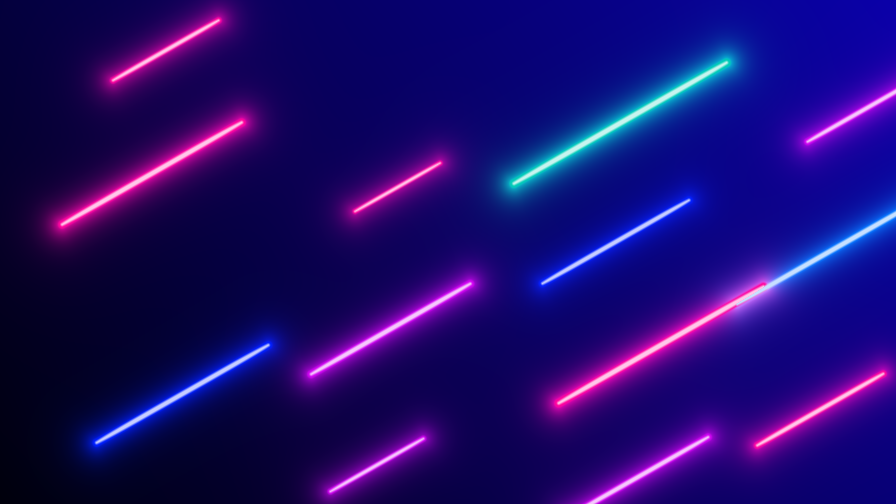
A WebGL 1 fragment shader for this background:

```glsl
precision highp float;
// Neon light streaks, all slanted one way, glowing over a navy to blue gradient.
// A low-discrepancy sequence with hashed jitter scatters the streaks; each one
// is a capsule distance shaded as a pale core, a saturated body and a halo.

uniform vec2 u_resolution;

const int STREAK_COUNT = 13;
const float SLANT = 0.517;              // radians above horizontal
const float MIN_LENGTH = 0.19;          // lengths are in canvas heights
const float MAX_LENGTH = 0.51;
const float MIN_RADIUS = 0.0045;
const float MAX_RADIUS = 0.0085;
const float EDGE = 0.003;               // softness of body and core
const float JITTER = 0.05;
const float HALO_REACH = 0.022;
const float HALO_STRENGTH = 0.78;
const float HAZE_REACH = 0.075;
const float HAZE_STRENGTH = 0.09;

const vec3 NIGHT = vec3(0.0, 0.0, 0.04);
const vec3 DEEP_BLUE = vec3(0.035, 0.0, 0.66);
const vec3 BLUE = vec3(0.0, 0.12, 1.0);
const vec3 SKY = vec3(0.0, 0.45, 1.0);
const vec3 TEAL = vec3(0.0, 0.80, 0.72);
const vec3 VIOLET = vec3(0.82, 0.02, 0.95);
const vec3 PINK = vec3(1.0, 0.02, 0.62);

vec2 hash2(float n) {
  vec3 q = fract(vec3(n + 1.0) * vec3(0.1031, 0.1030, 0.0973));
  q += dot(q, q.yzx + 33.33);
  return fract((q.xx + q.yz) * q.zy);
}

// The shuffled rank fixes how many streaks get each tint.
vec3 streakTint(float index) {
  float rank = mod(index * 4.0, float(STREAK_COUNT));
  if (rank < 1.5) return BLUE;
  if (rank < 2.5) return SKY;
  if (rank < 3.5) return TEAL;
  return rank < 7.5 ? VIOLET : PINK;
}

vec2 streakCenter(float index, float aspect) {
  vec2 spread = fract(vec2(0.67, 0.5) + index * vec2(0.7549, 0.5698));
  spread += JITTER * (hash2(index) - 0.5);
  return spread * vec2(aspect, 1.0);
}

vec3 screenBlend(vec3 base, vec3 light) {
  return 1.0 - (1.0 - base) * (1.0 - clamp(light, 0.0, 1.0));
}

void main() {
  vec2 uv = gl_FragCoord.xy / u_resolution;
  float aspect = u_resolution.x / u_resolution.y;
  vec2 p = uv * vec2(aspect, 1.0);
  vec2 dir = vec2(cos(SLANT), sin(SLANT));

  // Background, brightest at the upper right
  vec3 color = mix(NIGHT, DEEP_BLUE, dot(uv, vec2(0.68, 0.32)));
  vec3 coreColor = vec3(0.0);
  float coreCover = 0.0;

  for (int i = 0; i < STREAK_COUNT; i++) {
    float index = float(i);
    float size = fract(0.45 + index * 0.618);
    float halfLength = 0.5 * mix(MIN_LENGTH, MAX_LENGTH, size);
    float radius = mix(MIN_RADIUS, MAX_RADIUS, sqrt(size));
    vec3 tint = streakTint(index);

    // Capsule distance in the frame of the streak
    vec2 offset = p - streakCenter(index, aspect);
    float along = abs(dot(offset, dir));
    float across = dot(offset, vec2(-dir.y, dir.x));
    float axisDist = length(vec2(max(along - halfLength, 0.0), across));
    float outside = max(axisDist - radius, 0.0);

    // Halo and body
    float halo = HALO_STRENGTH * exp(-outside / HALO_REACH)
               + HAZE_STRENGTH * exp(-outside / HAZE_REACH);
    color = screenBlend(color, tint * halo * mix(0.75, 1.0, size));
    float body = 1.0 - smoothstep(radius - EDGE, radius + EDGE, axisDist);
    color = mix(color, tint, body);

    // Pale core, narrowing toward both tips
    float tip = min(along / halfLength, 1.0);
    float coreRadius = radius * 0.62 * sqrt(1.0 - 0.7 * tip * tip * tip * tip);
    float core = 1.0 - smoothstep(coreRadius - EDGE, coreRadius + EDGE, axisDist);
    coreColor = mix(coreColor, mix(vec3(1.0), tint, 0.22), step(coreCover, core));
    coreCover = max(coreCover, core);
  }

  gl_FragColor = vec4(mix(color, coreColor, coreCover), 1.0);
}
```
